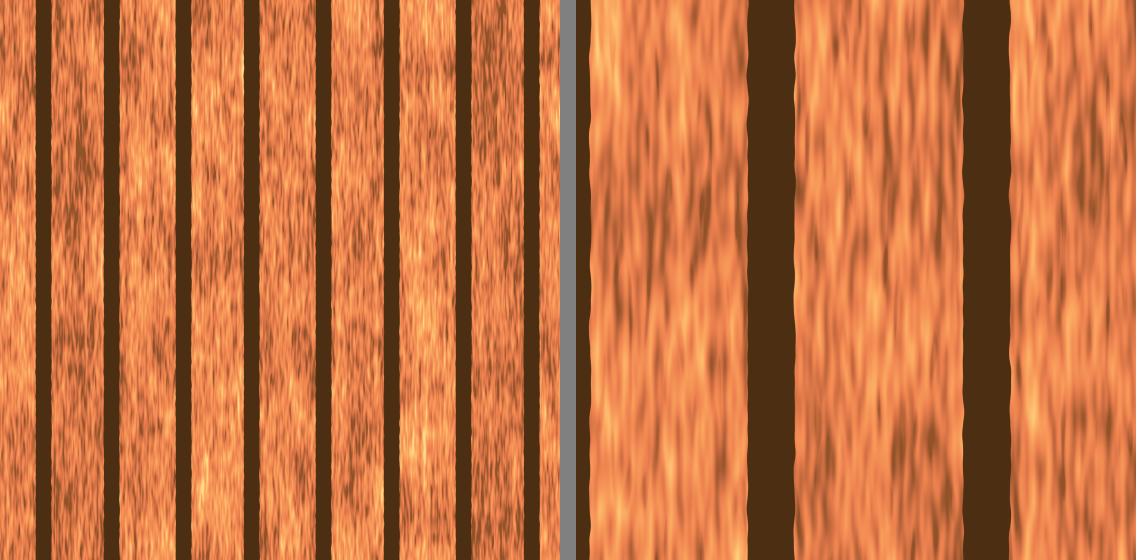
Left: the whole. Right: its middle third, enlarged.
This texture is drawn by a WebGL 1 fragment shader. Its source:

```glsl
precision highp float;
// Eight upright timber boards parted by dark, flat gaps.
// Tiling gradient noise, stretched along the boards, gives grain and patches;
// the summed tone is then looked up on a ramp from brown to pale gold.

uniform vec2 u_resolution;

#define BOARDS 8.0         // repeats across
#define GAP_CENTER 0.609   // gap position within a repeat
#define GAP_HALF 0.112     // half gap width, in repeats
#define GAP_SHIFT 0.013    // alternating offset of the gaps
#define EDGE_WEAR 0.012    // roughness of the board edges
#define BASE_TONE 2.12     // mean position on the colour ramp
#define GRAIN 2.3          // strength of the fine fibres
#define PATCHES 1.7        // strength of the cloudy patches
#define PORES 0.9          // strength of the dark pores

const vec3 GAP_COLOR = vec3(0.30, 0.18, 0.07);
const vec3 BROWN = vec3(0.57, 0.32, 0.16);
const vec3 RUST = vec3(0.78, 0.42, 0.25);
const vec3 ORANGE = vec3(0.93, 0.51, 0.31);
const vec3 AMBER = vec3(0.97, 0.60, 0.35);
const vec3 GOLD = vec3(0.99, 0.71, 0.41);
const vec3 PALE = vec3(1.0, 0.85, 0.53);

// Unit gradient of a lattice cell, wrapped so the noise tiles
vec2 gradient(vec2 cell, vec2 period) {
  vec2 c = mod(cell, period) + period.yx * 0.37;
  float angle = 6.2832 * fract(sin(dot(c, vec2(12.989, 78.233))) * 43758.5);
  return vec2(cos(angle), sin(angle));
}

// Gradient noise with the given number of cells across and up the canvas
float noise(vec2 uv, vec2 cells) {
  vec2 p = uv * cells;
  vec2 i = floor(p);
  vec2 f = p - i;
  vec2 w = f * f * f * (f * (f * 6.0 - 15.0) + 10.0);
  float a = dot(gradient(i, cells), f);
  float b = dot(gradient(i + vec2(1.0, 0.0), cells), f - vec2(1.0, 0.0));
  float c = dot(gradient(i + vec2(0.0, 1.0), cells), f - vec2(0.0, 1.0));
  float d = dot(gradient(i + 1.0, cells), f - 1.0);
  return mix(mix(a, b, w.x), mix(c, d, w.x), w.y);
}

// Colour ramp with one stop per unit of tone
vec3 woodRamp(float tone) {
  vec3 color = mix(BROWN, RUST, clamp(tone, 0.0, 1.0));
  color = mix(color, ORANGE, clamp(tone - 1.0, 0.0, 1.0));
  color = mix(color, AMBER, clamp(tone - 2.0, 0.0, 1.0));
  color = mix(color, GOLD, clamp(tone - 3.0, 0.0, 1.0));
  return mix(color, PALE, clamp(tone - 4.0, 0.0, 1.0));
}

// Tone of the wood: board shade, cloudy patches, fibres and pores
float woodTone(vec2 uv, float board) {
  vec2 q = uv + vec2(0.0, board * 0.37);
  float darkBoard = step(mod(board, 6.0), 0.5);
  float tone = BASE_TONE + 0.2 * (mod(board, 3.0) - 1.0) - 0.35 * darkBoard;
  tone += PATCHES * (noise(q, vec2(26.0, 9.0)) + 0.8 * noise(q, vec2(11.0, 5.0)));
  tone += GRAIN * noise(q, vec2(250.0, 34.0));
  tone += GRAIN * 0.8 * noise(q, vec2(130.0, 17.0));
  tone += GRAIN * 0.6 * noise(q, vec2(90.0, 6.0));
  tone -= PORES * smoothstep(0.22, 0.45, noise(q, vec2(190.0, 22.0)));
  return tone;
}

void main() {
  vec2 uv = gl_FragCoord.xy / u_resolution;

  // Nearest gap and the board on this side of it
  float x = uv.x * BOARDS;
  float gap = floor(x - GAP_CENTER + 0.5);
  float side = x - gap - GAP_CENTER - GAP_SHIFT * (1.0 - 2.0 * mod(gap, 2.0));
  float board = mod(gap - step(side, 0.0), BOARDS);

  vec3 wood = woodRamp(woodTone(uv, board));

  // Gap with smooth, slightly worn edges
  float wear = EDGE_WEAR * noise(uv, vec2(16.0, 70.0));
  float soft = 0.7 * BOARDS / u_resolution.x;
  float inGap = 1.0 - smoothstep(-soft, soft, abs(side) - GAP_HALF - wear);

  gl_FragColor = vec4(mix(wood, GAP_COLOR, inGap), 1.0);
}
```
